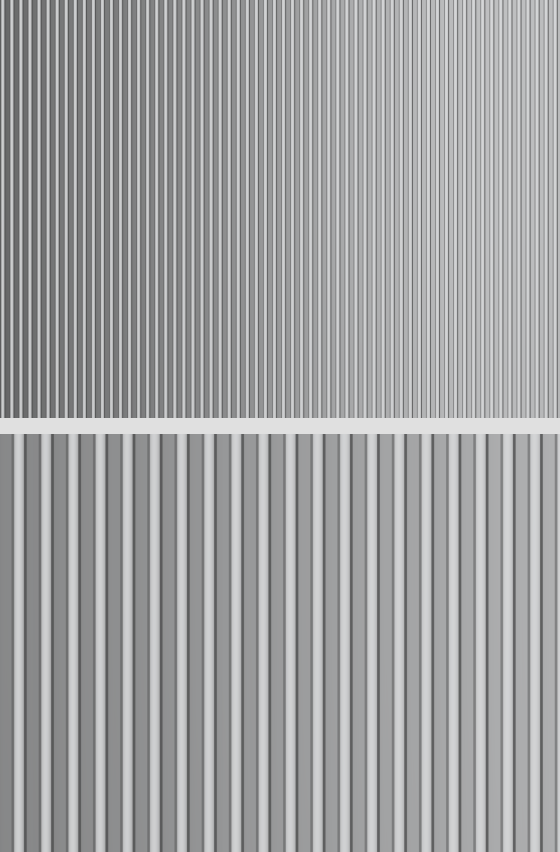
Top: the whole. Bottom: its middle third, enlarged.
Give the GLSL for this pattern, as a Shadertoy shader.

```glsl
// Ribbed metal sheet: flat panels separated by narrow rounded vertical ribs,
// lit from the right so the panels brighten from dark to pale grey.
// Each rib is a shaded half-round with a dark groove on either side.

const float RIB_COUNT = 61.85;  // repeats across the canvas width
const float RIB_PHASE = 0.32;   // centre of the first rib, in repeats
const float RIB_HALF = 0.20;    // half width of a rib, in repeats
const float GROOVE_HALF = 0.05; // half width of a groove, in repeats

float hash(vec2 p) {
    return fract(sin(dot(p, vec2(127.1, 311.7))) * 43758.5453);
}

// Soft-edged coverage of a band around zero
float band(float dist, float halfWidth, float blur) {
    return 1.0 - smoothstep(halfWidth - blur, halfWidth + blur, abs(dist));
}

// Broad light falling across the flat panels
float panelLight(vec2 uv) {
    float light = mix(0.40, 0.48, smoothstep(-0.04, 0.15, uv.x));
    light += 0.27 * smoothstep(0.10, 0.92, uv.x);
    light -= 0.02 * smoothstep(0.92, 1.02, uv.x);
    float lowerShade = smoothstep(0.55, 0.0, uv.y);
    return light - 0.02 * lowerShade * (0.5 + 0.5 * uv.x);
}

// Rounded rib, side runs from -1 at its left edge to 1 at its right edge
float ribLight(float side, vec2 uv) {
    float crest = mix(0.82, 0.84, smoothstep(0.2, 0.9, uv.x));
    float roundness = mix(0.20, 0.09, smoothstep(0.1, 0.8, uv.x));
    float offset = side + 0.12;
    return crest - roundness * offset * offset - 0.015 * (1.0 - uv.y);
}

// Colour of the sheet at one point
vec3 ribbedSheet(vec2 uv, float blur) {
    float cell = uv.x * RIB_COUNT - RIB_PHASE;
    float d = fract(cell + 0.5) - 0.5;

    float panel = panelLight(uv);
    float shade = mix(panel, ribLight(d / RIB_HALF, uv), band(d, RIB_HALF, blur));

    // Grooves, the right one deeper and falling off onto the panel
    float grooveTone = mix(0.31, 0.36, smoothstep(0.0, 0.6, uv.x));
    float leftGroove = band(d + RIB_HALF + 0.03, GROOVE_HALF, blur);
    float rightGroove = band(d - RIB_HALF - 0.03, GROOVE_HALF, blur);
    float falloff = exp(-max(d - RIB_HALF, 0.0) * 14.0) * step(RIB_HALF, d);
    shade -= 0.05 * falloff;
    shade = mix(shade, grooveTone, 0.55 * leftGroove);
    shade = mix(shade, grooveTone, 0.95 * rightGroove);

    // Slight tone change from rib to rib
    shade += 0.008 * (hash(vec2(floor(cell + 0.5), 3.0)) - 0.5);
    return shade * vec3(0.995, 1.0, 1.006);
}

void mainImage(out vec4 fragColor, in vec2 fragCoord) {
    const int SAMPLES = 6;
    float blur = max(0.015, 0.15 * RIB_COUNT / iResolution.x);
    vec3 total = vec3(0.0);

    // Average across the pixel, as the grooves are narrower than one
    for (int i = 0; i < SAMPLES; i++) {
        float shift = (float(i) + 0.5) / float(SAMPLES) - 0.5;
        vec2 uv = (fragCoord + vec2(shift, 0.0)) / iResolution.xy;
        total += ribbedSheet(uv, blur);
    }
    fragColor = vec4(total / float(SAMPLES), 1.0);
}
```
